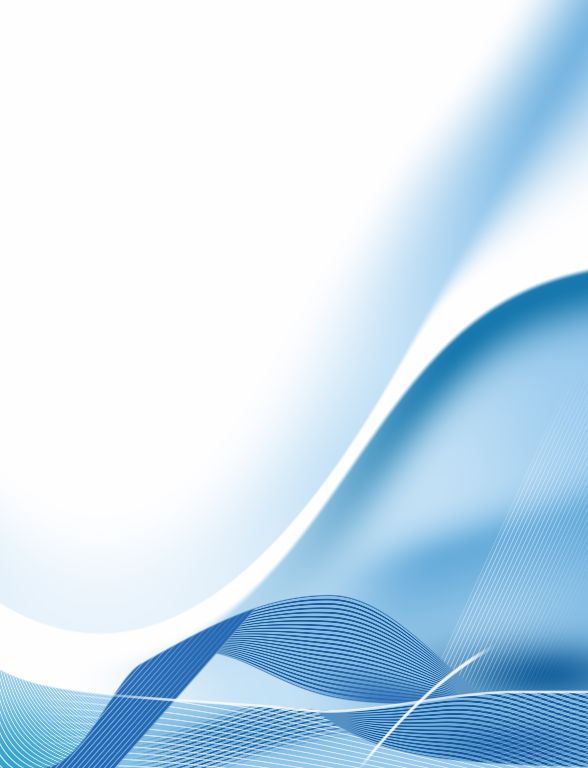
A Shadertoy shader for this background:

```glsl
const vec3 WHITE = vec3(0.995, 0.995, 1.0);
const vec3 PALE  = vec3(0.77, 0.885, 0.965);
const vec3 SKY   = vec3(0.60, 0.79, 0.93);
const vec3 AZURE = vec3(0.38, 0.66, 0.85);
const vec3 TEAL  = vec3(0.09, 0.47, 0.68);
const vec3 NAVY  = vec3(0.05, 0.30, 0.56);
const vec3 COBALT = vec3(0.12, 0.39, 0.69);
const vec3 LAGOON = vec3(0.20, 0.64, 0.81);

const float RIM_WIDTH = 0.05;
const float ARCH_LINES = 23.0;
const float WAVE_LINES = 15.0;
const float VEIL_LINES = 26.0;

// Smooth step from 0 to 1 where d becomes positive.
float inside(float d) {
    float a = max(fwidth(d), 1e-5);
    return smoothstep(-a, a, d);
}

// Evenly spaced thin lines at the whole values of t, fading out when crowded.
float strands(float t, float width) {
    float a = length(vec2(dFdx(t), dFdy(t)));
    float d = abs(fract(t + 0.5) - 0.5);
    float line = 1.0 - smoothstep(max(width - a * 0.4, 0.0), width + a * 0.5, d);
    return mix(line, 2.0 * width, smoothstep(0.42, 0.8, a));
}

// Soft round spot.
float spot(vec2 p, vec2 center, vec2 radius) {
    vec2 q = (p - center) / radius;
    return exp(-dot(q, q));
}

// Parabola that runs on as a straight line.
float glowEdge(float x) {
    float b = min(x, 0.69) - 0.17;
    return 0.177 + 1.364 * b * b + 1.41 * max(x - 0.69, 0.0);
}

float archTop(float x) {
    float q = (x - 0.56) / (x < 0.56 ? 0.45 : 0.28);
    return 0.225 * exp(-q * q) * smoothstep(0.07, 0.24, x);
}

// White sheet with the blue glow along its sweeping fold.
vec3 upperSheet(vec2 p) {
    float slope = 2.728 * (min(p.x, 0.69) - 0.17);
    float d = (p.y - glowEdge(p.x)) / sqrt(1.0 + slope * slope);
    float reach = mix(0.16, 0.2, smoothstep(0.3, 0.6, p.y)) - 0.08 * smoothstep(0.62, 1.0, p.y);
    float above = 1.0 - smoothstep(-0.03, reach, d);
    float a = p.x - 0.74;
    float fall = 0.003 + 0.29 * (a + sqrt(a * a + 0.0025));
    float below = 1.0 - smoothstep(0.0, fall, -d);
    vec3 tint = mix(PALE, SKY, smoothstep(0.5, 0.8, p.y));
    tint = mix(tint, AZURE, 0.6 * smoothstep(0.68, 0.92, p.y));
    float strength = mix(0.4, 1.05, smoothstep(0.17, 0.42, p.y));
    return mix(WHITE, tint, above * below * strength);
}

// Blue hill: dark rim, pale middle and deep hollows.
vec3 hill(vec2 p, float d) {
    vec3 col = mix(PALE, SKY, smoothstep(0.7, 1.12, p.x + 0.4 * (p.y - 0.35)));
    float swoosh = p.y - 0.235 - 0.23 * (p.x - 0.595);
    float shade = exp(-pow(swoosh / (swoosh > 0.0 ? 0.043 : 0.065), 2.0));
    col = mix(col, AZURE, 0.45 * smoothstep(0.04, -0.06, swoosh) * smoothstep(0.48, 0.7, p.x));
    col = mix(col, AZURE, 0.9 * shade * smoothstep(0.5, 0.76, p.x));
    col = mix(col, mix(NAVY, TEAL, 0.4), 0.95 * spot(p, vec2(0.92, 0.122), vec2(0.17, 0.042)));
    float rim = exp(-pow((d - 0.016) / RIM_WIDTH, 2.0));
    col = mix(col, TEAL, rim * mix(0.12, 1.0, smoothstep(0.42, 0.8, p.x)));
    return mix(WHITE, col, smoothstep(0.12, 0.47, p.x));
}

// Water along the bottom with a net of light and dark lines.
vec3 water(vec2 p, float top) {
    vec3 col = mix(SKY, PALE, 0.4 * smoothstep(0.04, 0.1, p.y));
    col = mix(col, AZURE, 0.7 * spot(p, vec2(0.42, 0.045), vec2(0.16, 0.03)));
    col = mix(col, LAGOON, spot(p, vec2(0.0), vec2(0.18, 0.08)));
    float fan = strands((p.y + 0.04) * (p.x + 0.05) * 1400.0, 0.1);
    float net = strands(11.0 * (p.y / top + 2.2 * p.x * p.x - 0.6 * p.x), 0.1);
    float rise = p.y - 0.085 * smoothstep(0.15, 0.62, p.x);
    float dark = strands(rise * 190.0, 0.18) * smoothstep(0.042, 0.02, abs(rise + 0.006));
    col = mix(col, NAVY, 0.8 * dark * smoothstep(0.2, 0.34, p.x) * smoothstep(0.72, 0.5, p.x));
    col = mix(col, WHITE, 0.7 * fan * smoothstep(0.25, 0.1, p.x));
    return mix(col, WHITE, 0.6 * net * smoothstep(0.03, 0.25, p.x));
}

void mainImage(out vec4 fragColor, in vec2 fragCoord) {
    vec2 p = fragCoord / iResolution.xy;
    vec3 col = upperSheet(p);

    // Hill beneath the white fold
    float bend = tanh((p.x - 0.598) / 0.25);
    float slope = 1.1 * (1.0 - bend * bend);
    float d = (0.396 + 0.275 * bend - p.y) / sqrt(1.0 + slope * slope);
    float soft = mix(0.025, 0.007, smoothstep(0.2, 0.48, p.x));
    col = mix(col, hill(p, d), smoothstep(-0.3 * soft, soft, d));

    // Sheer veil of slanted lines
    float veil = (p.x - 0.665 - 0.6 * p.y) / 0.19;
    float veilMask = inside(veil) * smoothstep(1.2, 0.2, veil)
        * smoothstep(0.07, 0.14, p.y) * smoothstep(0.57, 0.3, p.y);
    col = mix(col, WHITE, veilMask * (0.03 + 0.38 * strands(veil * VEIL_LINES, 0.12)));

    // Water
    float waterTop = 0.103 - 0.05 * p.x + 0.025 * exp(-15.0 * p.x);
    col = mix(col, water(p, waterTop), inside(waterTop - p.y));

    // Arched ribbon: lined span and solid near end
    float top = archTop(p.x);
    float bow = max(p.x - 0.34, 0.0) / 0.16;
    float low = 0.083 + 0.068 * exp(-bow * bow);
    float ramp = 0.87 * (p.x - 0.196);
    float under = inside(top - p.y);
    float span = under * inside(p.y - low) * inside(ramp - p.y);
    float t = (top - p.y) / max(top - low, 0.004);
    float depth = smoothstep(0.55, 1.0, t) * smoothstep(0.5, 0.66, p.x);
    vec3 arch = mix(mix(SKY, AZURE, 0.35), COBALT, 0.75 * depth);
    arch = mix(arch, NAVY, 0.92 * (1.0 - 0.6 * depth) * strands(t * ARCH_LINES, 0.19));
    col = mix(col, arch, 0.97 * span);
    float sheen = smoothstep(0.40, 0.16, p.x);
    float fibers = strands((p.y - ramp) * 125.0, 0.14);
    vec3 near = mix(COBALT, SKY, (0.15 + 0.5 * sheen) * fibers);
    col = mix(col, near, 0.95 * under * inside(p.y - ramp));

    // Lined wave at the lower right
    float crest = 0.073 + 0.026 * smoothstep(0.54, 0.88, p.x);
    float trough = 0.073 * exp(-max(p.x - 0.54, 0.0) / 0.12);
    float w = (crest - p.y) / max(crest - trough, 0.004);
    float droop = 0.6 * smoothstep(0.75, 1.1, p.x);
    vec3 wave = mix(mix(SKY, AZURE, 0.55), COBALT, 0.6 * spot(p, vec2(0.87, 0.03), vec2(0.12, 0.03)));
    wave = mix(wave, NAVY, 0.9 * strands((w - droop) * WAVE_LINES, 0.2));
    wave = mix(wave, PALE, 0.35 * strands((w + 1.1 * droop) * WAVE_LINES, 0.07) * smoothstep(0.75, 0.88, p.x));
    col = mix(col, wave, inside(p.x - 0.54) * inside(crest - p.y) * inside(p.y - trough));

    // Bright crest and crossing highlight
    float ridge = mix(waterTop, crest, smoothstep(0.45, 0.6, p.x));
    col = mix(col, WHITE, 0.8 * smoothstep(0.0027, 0.0006, abs(p.y - ridge)) * smoothstep(0.1, 0.3, p.x));
    float x = p.x - 0.612;
    float streak = smoothstep(0.0045, 0.001, abs(p.y - 0.97 * x + 1.2 * x * x));
    col = mix(col, WHITE, 0.9 * streak * smoothstep(-0.01, 0.03, x) * smoothstep(0.235, 0.18, x));

    fragColor = vec4(col, 1.0);
}
```
